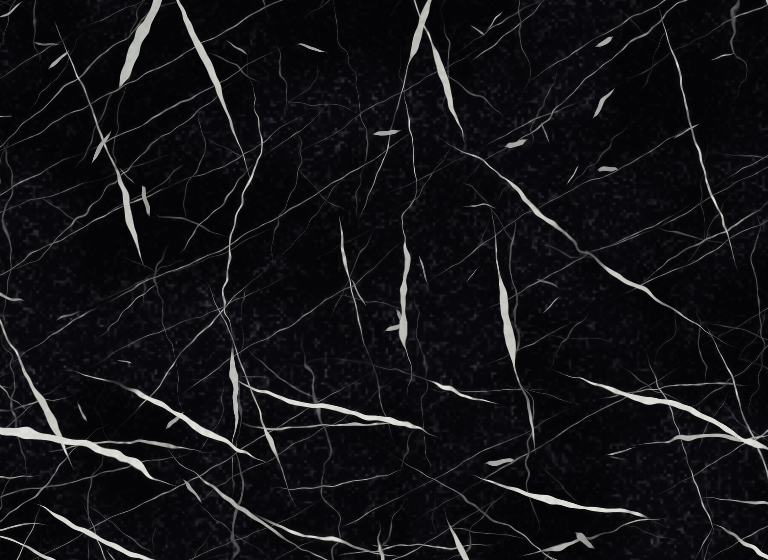
Give the GLSL for this texture, as a Shadertoy shader.

```glsl
// Black marble crossed by white veins. Each layer is a rotated, warped grid
// holding one tapering stroke per cell: hairlines, steep swelling veins, bold
// low veins and flecks, over a near-black ground with faint mineral dust.

float hash(vec2 p) {
    vec3 q = fract(vec3(p.xyx) * 0.1031);
    q += dot(q, q.yzx + 33.33);
    return fract((q.x + q.y) * q.z);
}

float noise(vec2 p) {
    vec2 cell = floor(p), f = fract(p);
    f = f * f * (3.0 - 2.0 * f);
    vec2 e = vec2(0.0, 1.0);
    return mix(mix(hash(cell), hash(cell + e.yx), f.x),
               mix(hash(cell + e.xy), hash(cell + e.yy), f.x), f.y);
}

vec2 noise2(vec2 p) {
    return vec2(noise(p), noise(p + 57.3)) - 0.5;
}

// Strokes of one kind; size is the cell length along and across the direction
float veins(vec2 p, float angle, vec2 size, float density,
            float halfWidth, float swell, float grain, float seed) {
    if (halfWidth <= 0.0) return 0.0;
    vec2 dir = vec2(cos(angle), sin(angle));
    vec2 q = vec2(dot(p, dir), dot(p, vec2(-dir.y, dir.x))) + seed * vec2(1.73, 2.39);

    // Lanes slide against each other so that stroke ends do not line up
    float lane = floor(q.y / size.y);
    q.x += size.x * hash(vec2(lane, seed));
    vec2 cell = vec2(floor(q.x / size.x), lane);
    vec2 id = cell + seed * 13.0;
    if (hash(id) > density) return 0.0;

    vec2 local = (fract(q / size) - 0.5) * size;
    float tilt = (hash(id + 31.7) - 0.5) * 0.8 * size.y / size.x;
    float y = local.y - 0.5 * size.y * (hash(id + 17.1) - 0.5) - tilt * local.x;
    float weight = hash(id + 47.9);
    float along = abs(local.x) / (0.5 * size.x * mix(0.65, 1.0, weight));
    float reach = 0.02;
    if (along > 1.0 || abs(y) > reach) return 0.0;

    // Width tapers to the ends and bulges here and there
    float row = id.x * 3.0 + id.y * 7.0;
    float taper = smoothstep(1.0, 0.45, along);
    float bulge = smoothstep(0.55, 0.88, noise(vec2(q.x * 9.0, row)));
    float w = halfWidth * taper * (0.6 + 0.8 * weight) * (0.7 + swell * bulge);
    w *= 0.65 + 0.7 * noise(vec2(q.x * 45.0, row + 0.5));

    // Box-filtered coverage keeps hairlines smooth at any size
    float pixel = 1.0 / iResolution.y;
    float cover = min(y + 0.5 * pixel, w) - max(y - 0.5 * pixel, -w);
    cover = clamp(cover / pixel, 0.0, 1.0);

    float gaps = smoothstep(0.1, 0.5, noise(vec2(q.x * 13.0, row + 5.5)));
    float solid = smoothstep(0.001, 0.004, w);
    float halo = 0.1 * taper * gaps * exp(-abs(y) / (0.002 + 0.6 * halfWidth));
    halo *= smoothstep(reach, 0.3 * reach, abs(y));
    return max(cover * mix(gaps * (0.55 + 0.6 * grain), 0.92 + 0.08 * grain, solid), halo);
}

void mainImage(out vec4 fragColor, in vec2 fragCoord) {
    vec2 p = fragCoord / iResolution.y;

    // Shared bending of all strokes, from broad sway to fine jitter
    vec2 bend = noise2(p * 4.0) + 0.36 * noise2(p * 15.0) + 0.13 * noise2(p * 52.0);
    vec2 soft = p + 0.03 * bend;
    vec2 wavy = p + 0.05 * bend.yx;
    vec2 jagged = p + 0.085 * bend;
    float grain = noise(p * 130.0);

    // Faint hairlines: rising diagonals, upright threads, stray cracks
    float faint = 0.65 * veins(soft, 0.5, vec2(0.95, 0.115), 0.85, 0.0011, 0.5, grain, 1.0);
    faint = max(faint, 0.6 * veins(wavy, 0.64, vec2(0.7, 0.19), 0.75, 0.0011, 0.6, grain, 2.0));
    faint = max(faint, 0.5 * veins(soft, 0.4, vec2(0.6, 0.23), 0.7, 0.001, 0.5, grain, 3.0));
    faint = max(faint, 0.38 * veins(jagged, 1.57, vec2(0.7, 0.15), 0.75, 0.0013, 0.8, grain, 4.0));
    faint = max(faint, 0.35 * veins(jagged, 1.05, vec2(0.2, 0.13), 0.45, 0.001, 0.5, grain, 5.0));
    faint = max(faint, 0.35 * veins(wavy, -0.5, vec2(0.17, 0.14), 0.45, 0.001, 0.5, grain, 6.0));

    // Clear veins: jagged uprights, steep swelling ones, long diagonals
    float clear = 0.85 * veins(jagged, 1.54, vec2(0.85, 0.36), 0.7, 0.0018, 2.0, grain, 7.0);
    clear = max(clear, 0.9 * veins(soft, -1.25, vec2(0.55, 0.2), 0.65, 0.0019, 3.2, grain, 8.0));
    clear = max(clear, 0.9 * veins(wavy, -0.82, vec2(0.75, 0.45), 0.6, 0.0018, 1.0, grain, 9.0));
    clear = max(clear, 0.85 * veins(soft, 1.05, vec2(0.6, 0.5), 0.6, 0.0015, 4.0, grain, 10.0));

    // Bold veins low on the slab, with thinner offshoots
    float low = smoothstep(0.36, 0.25, p.y);
    float bold = veins(wavy, -0.32, vec2(0.46, 0.105), 0.9, 0.0056 * low, 0.6, grain, 11.0);
    bold = max(bold, 0.8 * veins(wavy, 0.12, vec2(0.32, 0.12), 0.75, 0.0018 * low, 1.0, grain, 12.0));

    // Short scattered flecks
    float flecks = 0.75 * veins(wavy, 0.45, vec2(0.06, 0.1), 0.09, 0.0021, 1.5, grain, 13.0);
    flecks = max(flecks, 0.7 * veins(wavy, -0.6, vec2(0.05, 0.1), 0.07, 0.0021, 1.5, grain, 14.0));

    // Near-black ground with cloudy patches of dust
    float cloud = smoothstep(0.3, 0.8, 0.65 * noise(p * 5.0) + 0.35 * noise(p * 17.0 + 9.0));
    float dust = pow(noise(p * 165.0), 4.0) * noise(p * 60.0 + 5.0);
    vec3 color = vec3(0.014, 0.013, 0.022) + vec3(0.016, 0.015, 0.022) * cloud;
    color += vec3(0.2, 0.19, 0.21) * dust * (0.25 + cloud);

    float mark = max(max(faint, clear), max(bold, flecks));
    vec3 calcite = vec3(0.89, 0.9, 0.87);
    fragColor = vec4(mix(color, calcite, clamp(mark, 0.0, 1.0)), 1.0);
}
```
